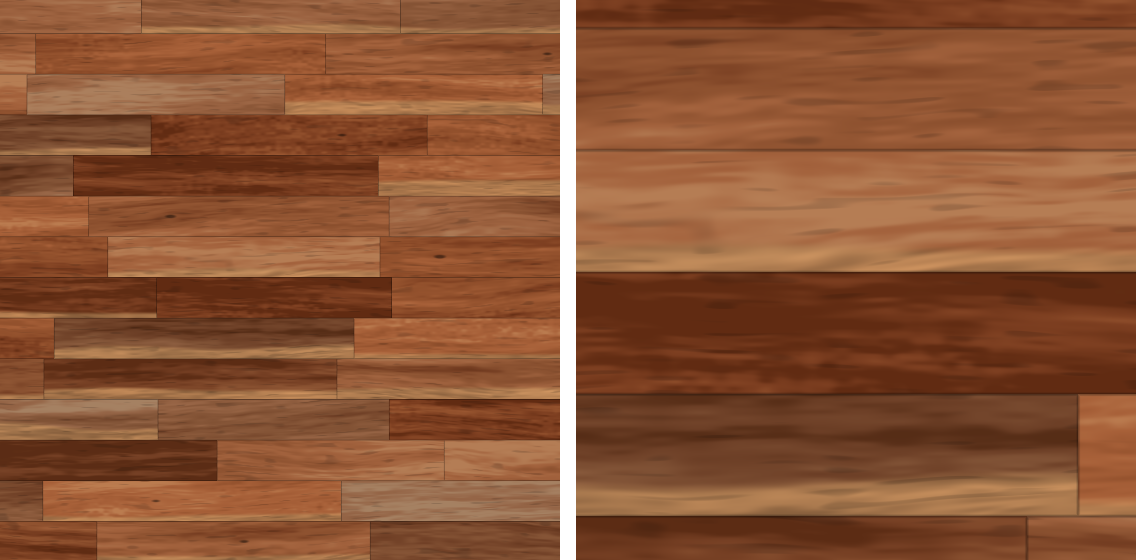
Left, the full canvas; right, a detail of the centre.
Reproduce this texture procedurally as a three.js fragment shader.

```glsl
// Wooden strip flooring: staggered reddish-brown planks with flowing grain.
varying vec2 vUv;

#define ROW_HEIGHT 0.0726
#define ROW_SHIFT 0.05
#define MIN_LENGTH 0.40
#define LENGTH_SPREAD 0.17
#define PLANK_CONTRAST 0.62
#define FIGURE_CONTRAST 1.05
#define STREAK_CONTRAST 0.30
#define FIBER_CONTRAST 0.20
#define SEAM_WIDTH 0.0016
#define SEAM_DEPTH 0.30
#define SAPWOOD_SHARE 0.24
#define KNOT_SHARE 0.16

float hash(vec2 p) {
  vec3 q = fract(vec3(p.xyx) * 0.1031);
  q += dot(q, q.yzx + 33.33);
  return fract((q.x + q.y) * q.z);
}

float noise(vec2 p) {
  vec2 cell = floor(p);
  vec2 f = fract(p);
  f = f * f * (3.0 - 2.0 * f);
  float low = mix(hash(cell), hash(cell + vec2(1.0, 0.0)), f.x);
  float high = mix(hash(cell + vec2(0.0, 1.0)), hash(cell + 1.0), f.x);
  return mix(low, high, f.y);
}

float fbm(vec2 p) {
  float sum = 0.0;
  float weight = 0.55;
  for (int i = 0; i < 4; i++) {
    sum += weight * noise(p);
    p = p * vec2(1.8, 2.1) + 17.3;
    weight *= 0.48;
  }
  return sum;
}

// Tone from dark heartwood (0) to pale wood (1)
vec3 woodRamp(float tone) {
  vec3 dark = vec3(0.36, 0.175, 0.08);
  vec3 brown = vec3(0.46, 0.25, 0.14);
  vec3 russet = vec3(0.54, 0.325, 0.195);
  vec3 tan = vec3(0.62, 0.39, 0.25);
  vec3 pale = vec3(0.69, 0.50, 0.35);
  vec3 color = mix(dark, brown, smoothstep(0.02, 0.28, tone));
  color = mix(color, russet, smoothstep(0.24, 0.52, tone));
  color = mix(color, tan, smoothstep(0.48, 0.78, tone));
  return mix(color, pale, smoothstep(0.74, 1.05, tone));
}

void main() {
  // Plank layout: rows of equal height, joints shifted per row
  float rowPos = vUv.y / ROW_HEIGHT + ROW_SHIFT;
  float row = floor(rowPos);
  float v = fract(rowPos);
  float plankLength = MIN_LENGTH + LENGTH_SPREAD * hash(vec2(row, 4.7));
  float firstJoint = 0.03 + 0.38 * hash(vec2(row, 19.1));
  float along = (vUv.x - firstJoint) / plankLength;
  float u = fract(along);
  vec2 id = vec2(floor(along) + 5.0, row + 3.0);

  // Random traits of this plank
  float shade = hash(id + 11.0);
  float hue = hash(id + 23.0);
  float trait = hash(id + 37.0);
  float slope = hash(id + 53.0) - 0.5;
  vec2 seed = 9.0 * vec2(hash(id + 61.0), hash(id + 71.0));

  // Knot position, with grain bending around it
  float hasKnot = step(1.0 - KNOT_SHARE, hash(id + 83.0));
  vec2 knot = vec2((u - 0.2 - 0.6 * trait) * plankLength, (v - 0.5) * ROW_HEIGHT);
  vec2 bend = knot / vec2(0.035, 0.014);
  float bump = hasKnot * exp(-dot(bend, bend));

  // Slanted, wavy grain coordinates
  vec2 grain = vUv + seed;
  grain.y += 0.10 * slope * (vUv.x - 0.5) - 0.5 * bump * knot.y;
  grain.y += 0.022 * (noise(grain * vec2(4.5, 15.0)) - 0.5);
  grain.y += 0.004 * (noise(grain * vec2(19.0, 45.0)) - 0.5);

  // Grain at three scales
  float figure = fbm(grain * vec2(2.4, 34.0)) - 0.5;
  float streak = noise(grain * vec2(7.0, 135.0)) - 0.5;
  float fiber = noise(grain * vec2(42.0, 320.0)) - 0.5;
  float tone = 0.50 + PLANK_CONTRAST * (shade - 0.5);
  tone += FIGURE_CONTRAST * (0.45 + 0.65 * trait) * figure;
  tone += STREAK_CONTRAST * streak + FIBER_CONTRAST * fiber;

  // Cross-grain shimmer on the redder planks
  float flecks = noise((vUv + seed) * vec2(110.0, 210.0)) - 0.5;
  float patches = smoothstep(0.4, 0.7, noise(grain * vec2(8.0, 22.0)));
  tone += 0.22 * flecks * patches * smoothstep(0.5, 0.8, hue);

  // Hue drifts from grey-brown to orange-red
  vec3 greyTint = vec3(0.94, 1.01, 1.10);
  vec3 redTint = vec3(1.06, 0.97, 0.89);
  vec3 color = woodRamp(tone) * mix(greyTint, redTint, smoothstep(0.1, 0.8, hue));

  // Pale sapwood along the lower edge of some planks
  float hasSapwood = step(hash(id + 97.0), SAPWOOD_SHARE);
  float sapLine = 0.08 + 0.4 * trait * noise(vec2(vUv.x * 5.0, id.y));
  float sapwood = hasSapwood * (1.0 - smoothstep(sapLine - 0.05, sapLine + 0.06, v));
  vec3 sapColor = vec3(0.70, 0.51, 0.33) * (1.0 + 0.3 * streak + 0.2 * fiber);
  color = mix(color, sapColor, 0.8 * sapwood);

  // Fine pores and knot core
  float pores = smoothstep(0.76, 0.95, noise(grain * vec2(28.0, 240.0) + 41.0));
  float core = 1.0 - smoothstep(0.2, 1.0, length(knot / vec2(0.012, 0.004)) + 0.8 * streak);
  color *= (1.0 - 0.13 * pores) * (1.0 - 0.45 * hasKnot * core);

  // Thin soft seams between planks
  float edgeY = min(v, 1.0 - v) * ROW_HEIGHT;
  float edgeX = min(u, 1.0 - u) * plankLength;
  float seam = 1.0 - smoothstep(0.0, SEAM_WIDTH, min(edgeX, edgeY));
  color *= 1.0 - SEAM_DEPTH * seam;

  gl_FragColor = vec4(clamp(color, 0.0, 1.0), 1.0);
}
```
